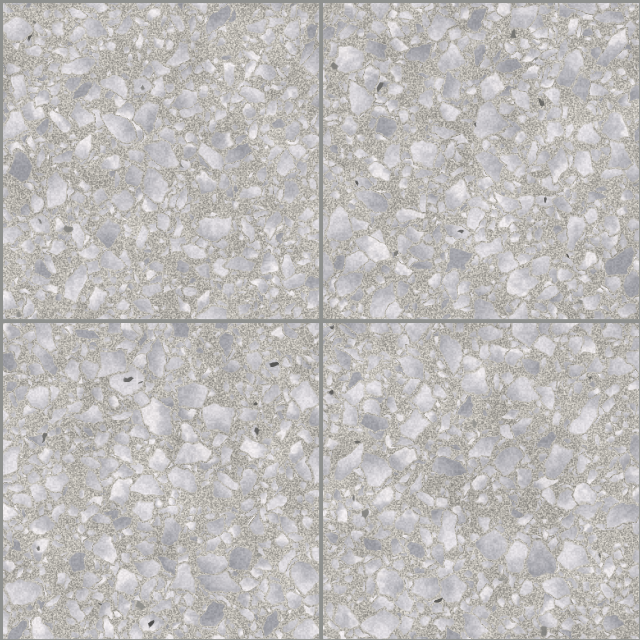
Give the GLSL for this texture, as a Shadertoy shader.

```glsl
// Pale grey terrazzo: two by two square tiles of crushed stone chips in sandy cement, with grey grout.

const float TILES = 2.0;
const float GROUT_WIDTH = 0.0060;
const float GROUT_CENTRE = 0.0018;
const float TAU = 6.2831853;

const vec3 GROUT = vec3(0.56, 0.57, 0.56);
const vec3 CEMENT_DARK = vec3(0.545, 0.535, 0.515);
const vec3 CEMENT_LIGHT = vec3(0.84, 0.825, 0.795);
const vec3 RIM = vec3(0.81, 0.795, 0.77);
const vec3 STONE_GREY = vec3(0.665, 0.665, 0.69);
const vec3 STONE_PALE = vec3(0.86, 0.85, 0.868);
const vec3 QUARTZ = vec3(0.93, 0.915, 0.92);
const vec3 CHIP = vec3(0.42, 0.42, 0.41);

struct Stone { float dist; vec4 traits; vec2 local; };

vec4 hash4(vec2 p, float seed) {
    vec4 q = fract(vec4(p.xyx, seed + p.y) * vec4(0.1031, 0.1030, 0.0973, 0.1099));
    q += dot(q, q.wzxy + 33.33);
    return fract((q.xxyz + q.yzzw) * q.zywx);
}

float valueNoise(vec2 p, float seed) {
    vec2 cell = floor(p), f = fract(p);
    f *= f * (3.0 - 2.0 * f);
    float low = mix(hash4(cell, seed).x, hash4(cell + vec2(1, 0), seed).x, f.x);
    float high = mix(hash4(cell + vec2(0, 1), seed).x, hash4(cell + vec2(1, 1), seed).x, f.x);
    return mix(low, high, f.y);
}

// Distance to the nearest feature point, in cells.
float cellular(vec2 p, float seed) {
    vec2 cell = floor(p);
    float nearest = 2.0;
    for (int y = -1; y <= 1; y++)
    for (int x = -1; x <= 1; x++) {
        vec2 id = cell + vec2(x, y);
        nearest = min(nearest, distance(p, id + hash4(id, seed).xy));
    }
    return nearest;
}

// Irregular convex outline with five sides of varied angle and offset.
float polygon(vec2 p, float radius, vec2 id, float seed) {
    float d = -1.0;
    for (int side = 0; side < 5; side++) {
        vec4 r = hash4(id, seed + 7.3 * float(side + 1));
        float angle = (float(side) + 0.8 * (r.x - 0.5)) * TAU / 5.0;
        d = max(d, dot(p, vec2(cos(angle), sin(angle))) - radius * mix(0.65, 1.15, r.y));
    }
    return max(d, length(p) - radius * 1.25);
}

// Nearest stone of a jittered grid, kept apart from its neighbours by a gap.
Stone scatter(vec2 p, float cells, float presence, vec2 radii, float seed) {
    p *= cells;
    vec2 cell = floor(p);
    Stone best = Stone(1.0, vec4(0.0), vec2(0.0));
    float second = 1.0;
    for (int y = -1; y <= 1; y++)
    for (int x = -1; x <= 1; x++) {
        vec2 id = cell + vec2(x, y);
        vec4 place = hash4(id, seed);
        if (place.w > presence) continue;
        vec4 traits = hash4(id, seed + 3.7);
        vec2 local = p - id - mix(vec2(0.15), vec2(0.85), place.xy);
        float turn = place.z * TAU;
        local = mat2(cos(turn), sin(turn), -sin(turn), cos(turn)) * local;
        local *= mix(vec2(1.0), vec2(0.85, 1.9), traits.x);
        float d = polygon(local, mix(radii.x, radii.y, traits.y), id, seed);
        second = min(second, max(d, best.dist));
        if (d < best.dist) best = Stone(d, traits, local);
    }
    best.dist = max(best.dist, 0.5 * (best.dist - second) + 0.04) / cells;
    return best;
}

vec3 cement(vec2 p, float seed) {
    float sand = smoothstep(0.1, 0.8, cellular(p * 330.0, seed));
    float fine = valueNoise(p * 500.0, seed + 5.0);
    float broad = valueNoise(p * 28.0, seed + 8.0) - 0.5;
    return mix(CEMENT_DARK, CEMENT_LIGHT, 0.03 + 0.38 * sand + 0.75 * fine + 0.2 * broad);
}

vec3 stoneColour(Stone stone, vec2 p, float seed) {
    float cloud = 0.6 * valueNoise(p * 50.0, seed) + 0.4 * valueNoise(p * 150.0, seed + 2.0);
    float slope = dot(stone.local, vec2(0.75, 0.5));
    float tone = 0.45 + 0.5 * stone.traits.z + 0.8 * (cloud - 0.5) + slope;
    tone -= 0.8 * smoothstep(0.84, 0.96, stone.traits.w);
    vec3 body = mix(STONE_GREY, STONE_PALE, clamp(tone, -0.2, 1.08));
    float glint = smoothstep(0.40, 0.80, cloud + slope) * step(stone.traits.w, 0.28);
    return mix(body, QUARTZ, 0.8 * glint) + 0.09 * (valueNoise(p * 420.0, seed) - 0.5);
}

void mainImage(out vec4 fragColor, in vec2 fragCoord) {
    vec2 uv = fragCoord / iResolution.xy;
    float pixel = 1.0 / iResolution.y;

    // Grout lies along the left and top of every tile.
    vec2 fromCorner = vec2(uv.x, 1.0 - uv.y) - GROUT_CENTRE;
    vec2 tile = floor(fromCorner * TILES);
    vec2 toLine = abs(fract(fromCorner * TILES + 0.5) - 0.5) / TILES;
    float groutDist = min(toLine.x, toLine.y) - 0.5 * GROUT_WIDTH;
    float seed = 11.0 + 17.3 * tile.x + 41.7 * tile.y;

    // Layered sines and noise roughen the broken stone edges.
    vec2 p = uv + 3.0;
    p += 0.0016 * sin(p.yx * 115.0 + 2.0 * sin(p * 73.0));
    p += 0.0040 * (vec2(valueNoise(uv * 150.0, seed), valueNoise(uv * 150.0, seed + 9.0)) - 0.5);

    // Small stones first; each larger one clears a cement margin around itself.
    vec3 base = cement(uv, seed);
    vec3 colour = base;
    for (int layer = 0; layer < 4; layer++) {
        float cells = 72.0 * pow(0.645, float(layer));
        float presence = 0.42 + 0.09 * float(layer);
        float layerSeed = seed + 5.9 * float(layer);
        Stone stone = scatter(p, cells, presence, vec2(0.24, 0.50), layerSeed);
        colour = mix(base, colour, smoothstep(0.0030, 0.0050, stone.dist));
        float rim = 1.0 - smoothstep(0.0, 0.0020, abs(stone.dist - 0.0006));
        colour = mix(colour, RIM, 0.45 * rim);
        float cover = 1.0 - smoothstep(-pixel, pixel, stone.dist);
        colour = mix(colour, stoneColour(stone, uv, layerSeed), cover);
    }

    // Gentle unevenness across each tile.
    colour += 0.05 * (valueNoise(uv * 14.0, seed + 4.0) - 0.5);

    // Rare dark chips.
    Stone chip = scatter(p, 24.0, 0.08, vec2(0.06, 0.16), seed + 31.0);
    float chipCover = 1.0 - smoothstep(-pixel, pixel, chip.dist);
    colour = mix(colour, CHIP * mix(0.6, 1.4, chip.traits.z), 0.9 * chipCover);

    colour = mix(GROUT, colour, smoothstep(-0.5 * pixel, 0.5 * pixel, groutDist));
    fragColor = vec4(colour, 1.0);
}
```
